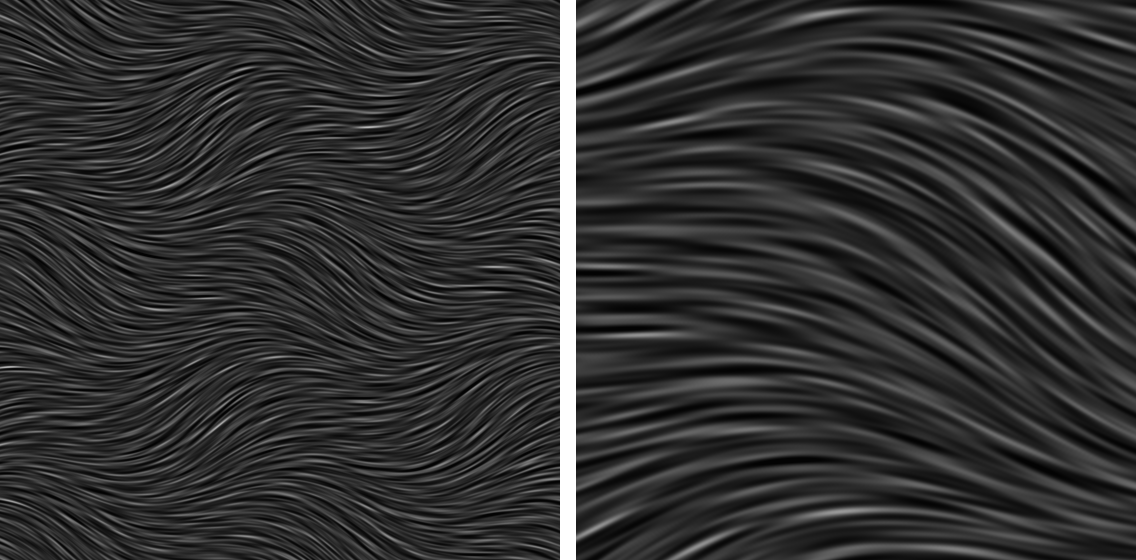
Left, the full canvas; right, a detail of the centre.
This texture is drawn by a Shadertoy shader. Its source:

```glsl
const float TAU = 6.2831853;

// Flow
const vec2 WAVE_COUNT = vec2(2.0, 2.0);
const vec2 WAVE_CREST = vec2(0.365, 0.255);
const vec2 WAVE_TILT = vec2(0.36, 0.36);

// Strands
const int STEPS = 18;
const float STEP_LENGTH = 0.0026;
const float FINE_DENSITY = 190.0;
const float COARSE_DENSITY = 115.0;
const float COARSE_WEIGHT = 0.8;
const float FINE_TURN = 0.785;
const float COARSE_TURN = 1.15;

// Tone
const float STRAND_GAIN = 14.0;
const float BASE_GREY = 0.167;
const float CONTRAST = 0.091;
const float HIGHLIGHT = 0.012;

mat2 rotation(float angle) {
    float c = cos(angle), s = sin(angle);
    return mat2(c, s, -s, c);
}

// Unit gradient for a lattice point
vec2 latticeGradient(ivec2 cell) {
    uvec2 q = uvec2(cell) * uvec2(1597334673u, 3812015801u);
    uint h = (q.x ^ q.y) * 1597334673u;
    h ^= h >> 15;
    h *= 2246822519u;
    h ^= h >> 13;
    float angle = TAU * float(h & 65535u) / 65536.0;
    return vec2(cos(angle), sin(angle));
}

float gradientNoise(vec2 p) {
    vec2 base = floor(p);
    vec2 f = p - base;
    ivec2 cell = ivec2(base);
    vec2 w = f * f * f * (f * (f * 6.0 - 15.0) + 10.0);
    float a = dot(latticeGradient(cell), f);
    float b = dot(latticeGradient(cell + ivec2(1, 0)), f - vec2(1.0, 0.0));
    float c = dot(latticeGradient(cell + ivec2(0, 1)), f - vec2(0.0, 1.0));
    float d = dot(latticeGradient(cell + ivec2(1, 1)), f - vec2(1.0, 1.0));
    return mix(mix(a, b, w.x), mix(c, d, w.x), w.y);
}

// Two grain sizes on differently turned lattices
float grain(vec2 p, mat2 fineFrame, mat2 coarseFrame) {
    return gradientNoise(fineFrame * p)
         + COARSE_WEIGHT * gradientNoise(coarseFrame * p + 37.3);
}

// Combing direction: crossed waves tilt the strands up and down
vec2 flowDirection(vec2 p) {
    float angle = dot(WAVE_TILT, cos(TAU * WAVE_COUNT * (p - WAVE_CREST)));
    return vec2(cos(angle), sin(angle));
}

// Grain averaged along the flow line through p, fading towards both ends
float strands(vec2 p) {
    mat2 fineFrame = FINE_DENSITY * rotation(FINE_TURN);
    mat2 coarseFrame = COARSE_DENSITY * rotation(COARSE_TURN);
    float sum = grain(p, fineFrame, coarseFrame);
    float total = 1.0;
    vec2 ahead = p, behind = p;
    for (int i = 1; i <= STEPS; i++) {
        ahead += STEP_LENGTH * flowDirection(ahead);
        behind -= STEP_LENGTH * flowDirection(behind);
        float weight = 0.5 + 0.5 * cos(0.5 * TAU * float(i) / float(STEPS + 1));
        sum += weight * (grain(ahead, fineFrame, coarseFrame)
                       + grain(behind, fineFrame, coarseFrame));
        total += 2.0 * weight;
    }
    return sum / total;
}

void mainImage(out vec4 fragColor, in vec2 fragCoord) {
    vec2 p = fragCoord / iResolution.y;
    float n = STRAND_GAIN * strands(p);
    float grey = BASE_GREY + CONTRAST * n + HIGHLIGHT * n * n;
    // Keep deep shadows from brightening again where the curve turns
    grey = n < -2.5 ? 0.01 : grey;
    fragColor = vec4(vec3(clamp(grey, 0.01, 1.0)), 1.0);
}
```
